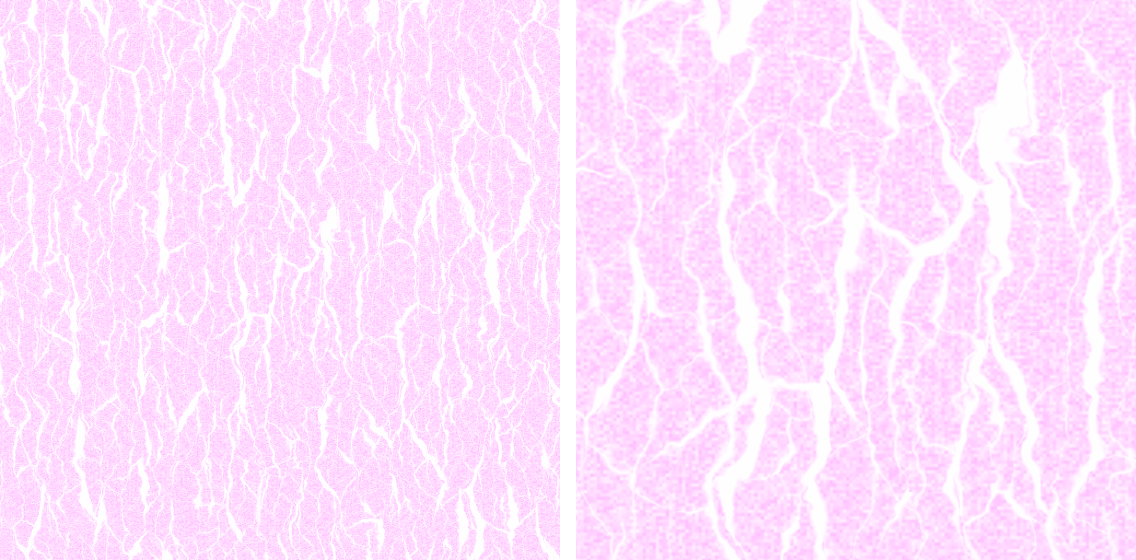
Left, the full canvas; right, a detail of the centre.
Reproduce this texture procedurally as a WebGL 2 fragment shader.

```glsl
#version 300 es
precision highp float;

uniform vec2 u_resolution;
out vec4 fragColor;

#define COARSE_CELLS vec2(17.0, 7.0)
#define FINE_CELLS vec2(35.0, 17.0)
#define COARSE_WIDTH 0.0050
#define FINE_WIDTH 0.0019
#define CRACK_SOFTNESS 0.0016
#define HALO_REACH 0.0035
#define HALO_LIFT 0.06
#define GRAIN_CELLS 512.0
#define GRAIN_CONTRAST 0.12
#define BASE_GREEN 0.843
#define CRACK_GREEN 0.995

float hash(vec2 p) {
    return fract(sin(dot(p, vec2(127.1, 311.7))) * 43758.5453);
}

vec2 hash2(vec2 p) {
    return vec2(hash(p), hash(p + 57.3));
}

float valueNoise(vec2 p) {
    vec2 cell = floor(p);
    vec2 f = fract(p);
    f = f * f * (3.0 - 2.0 * f);
    float low = mix(hash(cell), hash(cell + vec2(1.0, 0.0)), f.x);
    float high = mix(hash(cell + vec2(0.0, 1.0)), hash(cell + 1.0), f.x);
    return mix(low, high, f.y);
}

vec2 warp(vec2 p, float frequency) {
    return vec2(valueNoise(p * frequency), valueNoise(p * frequency + 41.7)) - 0.5;
}

// Signed distance, in canvas units, to cracks along stretched Voronoi borders
float crackDistance(vec2 uv, vec2 cells, float maxWidth, float seed) {
    vec2 p = uv * cells + seed;
    vec2 home = floor(p);

    // Nearest cell centre
    vec2 nearCell = home;
    vec2 nearOffset = vec2(0.0);
    float nearest = 1e3;
    for (int y = -1; y <= 1; y++) {
        for (int x = -1; x <= 1; x++) {
            vec2 cell = home + vec2(x, y);
            vec2 offset = cell + hash2(cell) - p;
            float d = dot(offset, offset);
            if (d < nearest) {
                nearest = d;
                nearCell = cell;
                nearOffset = offset;
            }
        }
    }

    // Borders to the neighbours; upright ones open widest
    float opening = valueNoise(p * vec2(1.6, 2.6) + 13.0);
    float crack = 1.0;
    for (int y = -2; y <= 2; y++) {
        for (int x = -2; x <= 2; x++) {
            if (x == 0 && y == 0) continue;
            vec2 cell = nearCell + vec2(x, y);
            vec2 offset = cell + hash2(cell) - p;
            vec2 normal = normalize(offset - nearOffset);
            vec2 slope = normal * cells;
            float border = dot(0.5 * (offset + nearOffset), normal) / length(slope);
            float upright = abs(slope.x) / length(slope);
            float strength = 0.4 + 1.2 * hash(cell + nearCell + 0.37);
            float width = maxWidth * (1.8 * opening * strength * mix(0.35, 1.0, upright * upright) - 0.35);
            crack = min(crack, border - width);
        }
    }
    return crack;
}

// Bell-shaped speckle with one value per grain
float grain(vec2 uv) {
    vec2 p = uv * GRAIN_CELLS - 0.5;
    return valueNoise(p) + valueNoise(p + vec2(613.0, 239.0)) - 1.0;
}

void main() {
    vec2 uv = gl_FragCoord.xy / u_resolution;

    // Ragged crack paths
    vec2 bent = uv + 0.022 * warp(uv, 19.0) + 0.009 * warp(uv, 63.0) + 0.004 * warp(uv, 170.0);
    float coarse = crackDistance(bent, COARSE_CELLS, COARSE_WIDTH, 5.0);
    float fine = crackDistance(bent, FINE_CELLS, FINE_WIDTH, 83.0);
    float crack = min(coarse, fine);

    // Grainy ground, paler beside the cracks
    float green = BASE_GREEN + GRAIN_CONTRAST * grain(uv);
    float patches = valueNoise(uv * vec2(90.0, 60.0));
    green += HALO_LIFT * patches * exp(-max(crack, 0.0) / HALO_REACH);

    float opened = smoothstep(CRACK_SOFTNESS, -CRACK_SOFTNESS, crack);
    green = mix(green, CRACK_GREEN, opened);
    fragColor = vec4(1.0, clamp(green, 0.0, 1.0), 1.0, 1.0);
}
```
